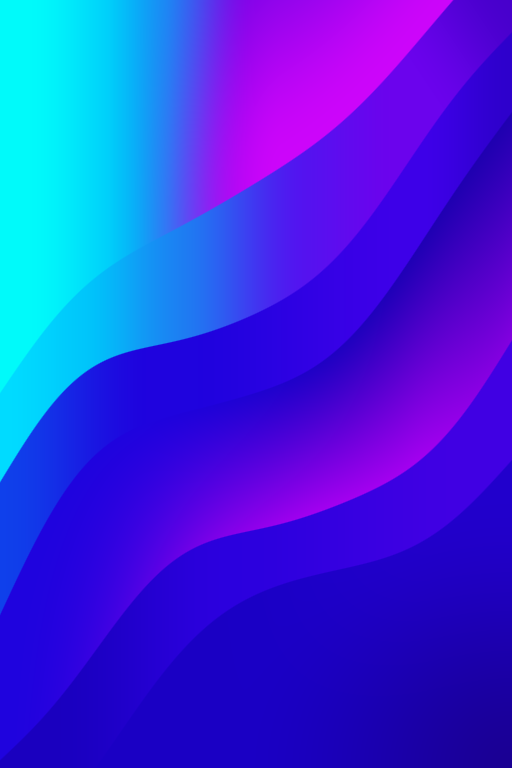
Reproduce this background procedurally as a Shadertoy shader.

```glsl
#define CYAN    vec3(0.00, 0.98, 0.98)
#define SKY     vec3(0.00, 0.76, 0.98)
#define AZURE   vec3(0.11, 0.50, 0.95)
#define BLUE    vec3(0.12, 0.01, 0.87)
#define INDIGO  vec3(0.10, 0.00, 0.77)
#define NAVY    vec3(0.10, 0.00, 0.56)
#define VIOLET  vec3(0.42, 0.01, 0.93)
#define PURPLE  vec3(0.64, 0.00, 0.94)
#define MAGENTA vec3(0.80, 0.02, 0.98)

const float PI = 3.14159265;

// Height of a wave: a line between two end heights plus five sine harmonics
float wave(float x, vec2 ends, vec4 amps, float fifth) {
    float a = PI * x;
    return mix(ends.x, ends.y, x)
         + dot(amps, sin(a * vec4(1.0, 2.0, 3.0, 4.0)))
         + fifth * sin(5.0 * a);
}

// Lay a color below an edge, smoothed over one pixel
vec3 coverBelow(vec3 base, vec3 layer, float height) {
    return mix(base, layer, clamp(0.5 - height / fwidth(height), 0.0, 1.0));
}

// Cyan light fading through azure into violet, with a magenta glow at the edge
vec3 skyLayer(vec2 uv, float height) {
    float x = uv.x;
    vec3 color = mix(CYAN, SKY, smoothstep(0.05, 0.29, x));
    color = mix(color, AZURE, smoothstep(0.20, 0.37, x));
    color = mix(color, VIOLET * 0.95, smoothstep(0.32, 0.50, x));
    float glow = exp(-pow(height / 0.24, 2.0)) * smoothstep(0.25, 0.55, x);
    return mix(color, MAGENTA, glow);
}

// Translucent ribbon that carries the same light in deeper tones
vec3 upperRibbon(vec2 uv) {
    float x = uv.x;
    vec3 color = mix(vec3(0.0, 0.86, 1.0), SKY, smoothstep(0.0, 0.22, x));
    color = mix(color, AZURE, smoothstep(0.16, 0.37, x));
    color = mix(color, vec3(0.32, 0.08, 0.94), smoothstep(0.33, 0.60, x));
    color = mix(color, VIOLET, smoothstep(0.55, 0.78, x));
    return mix(color, vec3(0.28, 0.0, 0.80), smoothstep(1.70, 2.0, x + uv.y));
}

// Blue ribbon, lighter toward the left end
vec3 middleRibbon(vec2 uv) {
    vec3 color = mix(vec3(0.06, 0.25, 0.92), BLUE, smoothstep(0.0, 0.30, uv.x));
    color = mix(color, vec3(0.24, 0.0, 0.91), smoothstep(0.35, 0.80, uv.x));
    return mix(color, vec3(0.18, 0.0, 0.80), smoothstep(0.82, 1.0, uv.x));
}

// Deep fold that glows purple toward its lower edge
vec3 deepFold(vec2 uv, float above, float below) {
    float t = clamp(above / (above - below), 0.0, 1.0);
    vec3 shade = mix(BLUE, vec3(0.12, 0.0, 0.69), smoothstep(0.25, 0.95, uv.x));
    float glow = smoothstep(0.0, 0.65, uv.x) * (1.0 - 0.25 * smoothstep(0.8, 1.0, uv.x));
    return mix(shade, PURPLE, glow * pow(1.0 - t, 1.1));
}

// Lower ribbon, dim at the left foot
vec3 lowerRibbon(vec2 uv) {
    vec3 color = mix(vec3(0.10, 0.0, 0.75), vec3(0.17, 0.0, 0.87), smoothstep(0.1, 0.45, uv.x));
    return mix(color, vec3(0.25, 0.0, 0.89), smoothstep(0.45, 0.90, uv.x));
}

// Dark ground, falling to navy in the right corner
vec3 ground(vec2 uv) {
    vec3 color = mix(INDIGO, vec3(0.13, 0.0, 0.80), smoothstep(0.4, 0.85, uv.x) * smoothstep(0.0, 0.3, uv.y));
    float corner = length((uv - vec2(1.0, 0.0)) * vec2(1.0, 1.5));
    return mix(NAVY, color, smoothstep(-0.1, 0.55, corner));
}

void mainImage(out vec4 fragColor, in vec2 fragCoord) {
    vec2 uv = fragCoord / iResolution.xy;

    // Height above each edge, from the top edge down
    float h1 = uv.y - wave(uv.x, vec2(0.488, 1.085), vec4(-0.0157, 0.0355, 0.0128, 0.0027), 0.0039);
    float h2 = uv.y - wave(uv.x, vec2(0.372, 0.958), vec4(-0.0528, 0.0462, 0.0275, 0.0012), 0.0072);
    float h3 = uv.y - wave(uv.x, vec2(0.199, 0.854), vec4(-0.0196, 0.0759, 0.0248, 0.0027), 0.0065);
    float h4 = uv.y - wave(uv.x, vec2(0.010, 0.557), vec4(0.0176, 0.0566, -0.0170, -0.0040), -0.0078);
    float h5 = uv.y - wave(uv.x, vec2(-0.133, 0.401), vec4(0.0693, 0.0273, -0.0264, -0.0043), -0.0039);

    // Stack the layers from back to front
    vec3 color = skyLayer(uv, h1);
    color = coverBelow(color, upperRibbon(uv), h1);
    color = coverBelow(color, middleRibbon(uv), h2);
    color = coverBelow(color, deepFold(uv, h4, h3), h3);
    color = coverBelow(color, lowerRibbon(uv), h4);
    color = coverBelow(color, ground(uv), h5);

    fragColor = vec4(color, 1.0);
}
```
